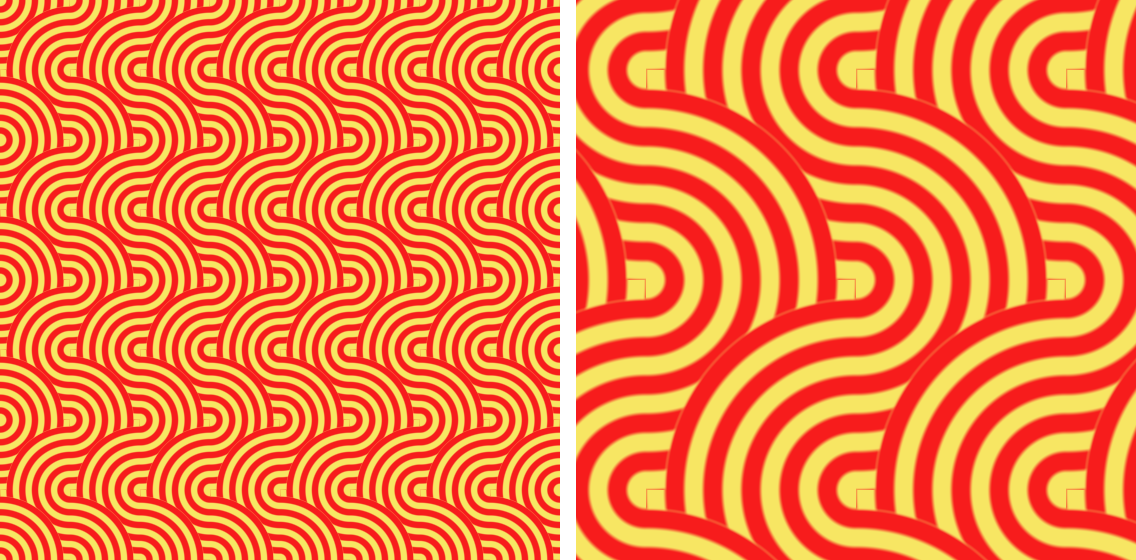
Left, the full canvas; right, a detail of the centre.
This pattern is drawn by a Shadertoy shader. Its source:

```glsl
const float CELLS = 8.0;       // quarter-arc cells across and down
const float STRIPES = 11.0;    // stripe widths per cell
const float FAN_RADIUS = 10.0; // outer radius of a fan, in stripe widths
const vec3 RED = vec3(0.97, 0.11, 0.11);
const vec3 YELLOW = vec3(0.97, 0.90, 0.39);

// Coverage of a shape from its signed distance, positive inside
float coverage(float dist, float softness) {
    return smoothstep(-softness, softness, dist);
}

// Alternating rings, one unit wide, around a solid core
float rings(float radius, float softness) {
    float r = max(radius, 0.5);
    float dist = 0.5 - abs(mod(r + 0.5, 2.0) - 1.0);
    return coverage(dist, softness);
}

// Two opposite quarter fans, the one at the origin lying on top
float crossedFans(vec2 p, float softness) {
    float upperRadius = length(p);
    float lowerRadius = length(p - STRIPES);
    float upper = rings(upperRadius, softness);
    float lower = rings(lowerRadius, softness);
    return mix(lower, upper, coverage(FAN_RADIUS - upperRadius, softness));
}

void mainImage(out vec4 fragColor, in vec2 fragCoord) {
    vec2 grid = fragCoord / iResolution.xy * CELLS;
    vec2 cell = fract(grid);

    // Mirror every other row so the arcs join into waves
    if (mod(floor(grid.y), 2.0) > 0.5) cell.x = 1.0 - cell.x;

    float pixel = CELLS * STRIPES / min(iResolution.x, iResolution.y);
    float softness = max(0.14, 0.75 * pixel);
    float stripe = crossedFans(cell * STRIPES, softness);
    fragColor = vec4(mix(RED, YELLOW, stripe), 1.0);
}
```
